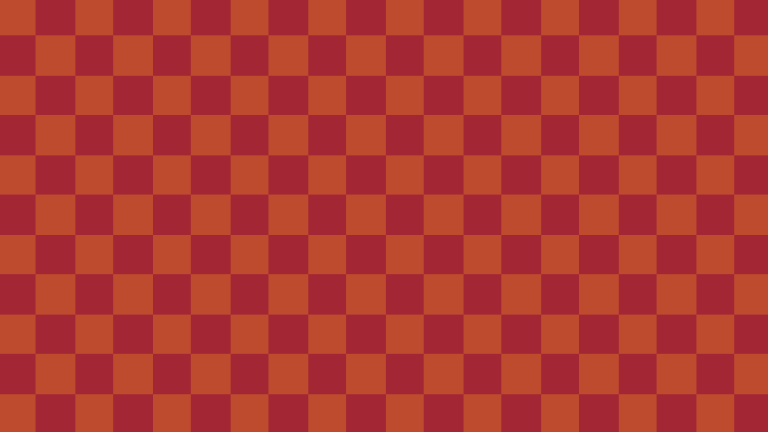
A Shadertoy shader for this pattern:

```glsl
// Two-colour checkerboard of crimson and burnt orange, with slightly uneven bands.

#define CRIMSON vec3(0.637, 0.149, 0.202)
#define ORANGE vec3(0.749, 0.294, 0.184)
#define PERIOD vec2(0.1797, 0.1843)      // one wide band plus one narrow band
#define HALF_BAND vec2(0.0461, 0.0468)   // half width of the wide band
#define BAND_CENTRE vec2(0.1284, 0.8714) // centre of one wide column and row

// Per axis: +1 inside a wide band, -1 inside a narrow one, smoothed over a pixel.
vec2 bandSign(vec2 p, float pixel) {
    vec2 fromCentre = abs(mod(p - BAND_CENTRE + 0.5 * PERIOD, PERIOD) - 0.5 * PERIOD);
    return clamp(2.0 * (HALF_BAND - fromCentre) / pixel, -1.0, 1.0);
}

void mainImage(out vec4 fragColor, in vec2 fragCoord) {
    // Canvas height is the unit of length.
    vec2 p = fragCoord / iResolution.y;
    vec2 band = bandSign(p, 1.0 / iResolution.y);

    // Squares are orange where column and row bands agree.
    float orangeAmount = 0.5 + 0.5 * band.x * band.y;
    fragColor = vec4(mix(CRIMSON, ORANGE, orangeAmount), 1.0);
}
```
